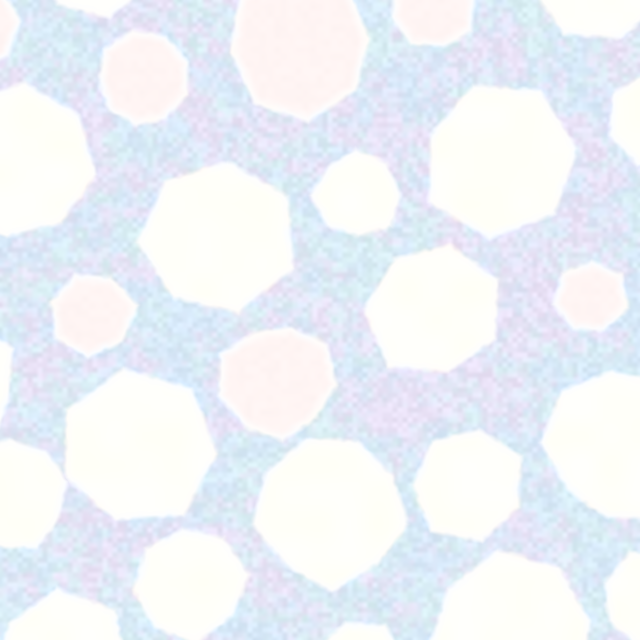
Write a WebGL 1 fragment shader that draws this pattern.

```glsl
precision highp float;
// Soft cream and blush pebbles scattered over a grainy pastel blue ground.
// Pebbles are irregular polygons on a turned, jittered grid that alternates
// large and small sizes; the ground is layered value noise in blue and lilac.

uniform vec2 u_resolution;

const float TAU = 6.2831853;

float hash(vec2 p) {
  return fract(sin(dot(p, vec2(127.1, 311.7))) * 43758.5453);
}

float valueNoise(vec2 p) {
  vec2 i = floor(p), f = fract(p);
  f = f * f * (3.0 - 2.0 * f);
  return mix(mix(hash(i), hash(i + vec2(1.0, 0.0)), f.x),
             mix(hash(i + vec2(0.0, 1.0)), hash(i + 1.0), f.x), f.y);
}

// Corner k of a closed, uneven polygon with the given number of sides.
vec2 corner(float k, float sides, vec2 seed) {
  float reach = 0.91 + 0.17 * hash(seed + 3.7 * mod(k, sides));
  float angle = k * TAU / sides;
  return reach * vec2(cos(angle), sin(angle));
}

// Depth inside the polygon edge facing q: positive inside, negative outside.
float pebbleDepth(vec2 q, float radius, vec2 seed) {
  float sides = 7.0 + floor(3.0 * hash(seed + 5.3));
  float turn = TAU * hash(seed + 8.1);
  q = mat2(cos(turn), -sin(turn), sin(turn), cos(turn)) * q;
  float k = floor(mod(atan(q.y, q.x) + TAU, TAU) / TAU * sides);
  vec2 a = radius * corner(k, sides, seed);
  vec2 b = radius * corner(k + 1.0, sides, seed);
  vec2 edge = normalize(b - a), r = q - a;
  return edge.x * r.y - edge.y * r.x;
}

// Deepest pebble at p: x is depth in grid units, y is 1 for a blush pebble.
vec2 pebbles(vec2 p) {
  vec2 cell = floor(p);
  vec2 best = vec2(-1.0, 0.0);
  for (int y = -1; y <= 1; y++) {
    for (int x = -1; x <= 1; x++) {
      vec2 id = cell + vec2(float(x), float(y));
      float large = mod(id.x + id.y, 2.0);
      vec2 jitter = vec2(hash(id + 11.3), hash(id + 27.9)) - 0.5;
      vec2 drift = 0.13 * sin(id.yx * 1.3 + vec2(0.4, 2.1));
      vec2 center = id + 0.5 + 0.18 * jitter + drift;
      float size = hash(id + 41.7);
      float radius = mix(0.24 + 0.14 * size, 0.43 + 0.11 * size, large);
      float depth = pebbleDepth(p - center, radius, id);
      float blush = step(hash(id + 63.1), mix(0.35, 0.1, large));
      if (depth > best.x) best = vec2(depth, blush);
    }
  }
  return best;
}

// Pastel ground: broad and fine hue drift with a little brightness grain.
vec3 groundColor(vec2 uv) {
  float lilac = 0.40 * valueNoise(uv * 14.0) + 0.35 * valueNoise(uv * 42.0 + 7.0)
              + 0.25 * valueNoise(uv * 90.0 + 31.0);
  float aqua = 0.45 * valueNoise(uv * 18.0 + 53.0) + 0.55 * valueNoise(uv * 55.0 + 19.0);
  float grain = valueNoise(uv * 128.0 + 5.0) - 0.5;
  vec3 color = mix(vec3(0.83, 0.90, 0.965), vec3(0.84, 0.925, 0.945), smoothstep(0.25, 0.75, aqua));
  color = mix(color, vec3(0.905, 0.875, 0.955), smoothstep(0.32, 0.78, lilac));
  return color + 0.07 * grain + 0.012;
}

void main() {
  vec2 uv = gl_FragCoord.xy / min(u_resolution.x, u_resolution.y);

  // Turned grid, about four pebbles across
  vec2 p = mat2(0.94, -0.34, 0.34, 0.94) * uv * 4.15 + vec2(2.3, 5.6);
  vec2 pebble = pebbles(p);
  float depth = pebble.x / 4.15 + 0.004 * (valueNoise(uv * 110.0 + 71.0) - 0.5);

  // Pebble fill: white rim, faintly uneven cream or blush inside
  float patches = valueNoise(uv * 22.0 + 13.0);
  vec3 cream = vec3(1.0, 1.0, 0.965 + 0.025 * patches);
  vec3 blush = vec3(1.0, 0.96, 0.955) + 0.014 * (valueNoise(uv * 90.0) - 0.5);
  vec3 fill = mix(cream, blush, pebble.y);
  fill = mix(vec3(0.995), fill, smoothstep(0.0, 0.018, depth));

  vec3 color = mix(groundColor(uv), fill, smoothstep(-0.005, 0.005, depth));

  // Warm and cool tints bleeding along the rims
  float rim = exp(-depth * depth / 0.00005);
  float warmth = valueNoise(uv * 38.0 + 91.0) - 0.5;
  color += rim * warmth * vec3(0.04, 0.0, -0.05);

  gl_FragColor = vec4(clamp(color, 0.0, 1.0), 1.0);
}
```
